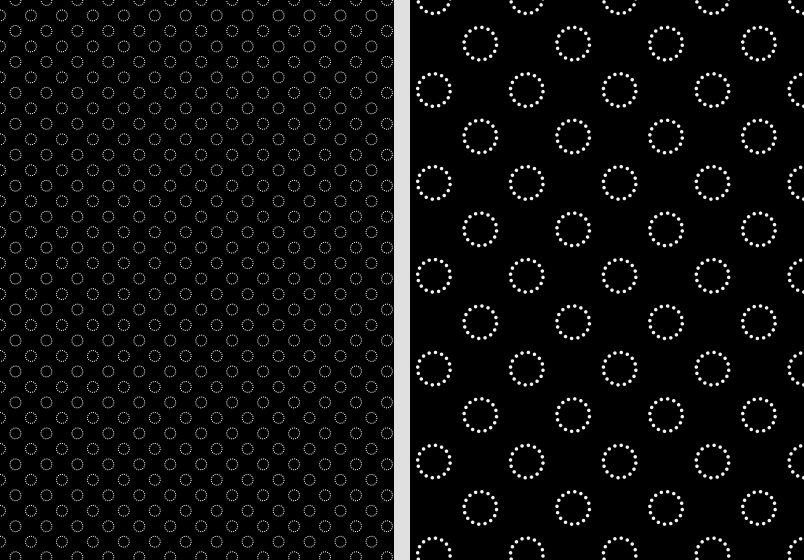
Left: the whole. Right: its middle third, enlarged.
This pattern is drawn by a WebGL 2 fragment shader. Its source:

```glsl
#version 300 es
precision highp float;

uniform vec2 u_resolution;
out vec4 fragColor;

const float PI = 3.14159265;
const float TILES_PER_WIDTH = 18.0;  // tile edges along the canvas width
const float GRID_ANGLE = PI / 4.0;   // turns the square grid into diamonds
const float RING_RADIUS = 0.248;     // in tile edges
const float DOT_RADIUS = 0.0265;     // in tile edges
const float DOT_COUNT = 16.0;
const float DOT_PHASE = 0.25;        // in dot spacings
const int SAMPLES = 4;               // per pixel side
const vec3 BACKGROUND = vec3(0.0);
const vec3 DOT_COLOR = vec3(0.96);

mat2 rotation(float angle) {
    float c = cos(angle), s = sin(angle);
    return mat2(c, s, -s, c);
}

// Signed distance to the nearest dot of a ring around the origin
float dottedRing(vec2 p) {
    float spacing = 2.0 * PI / DOT_COUNT;
    float nearest = round(atan(p.y, p.x) / spacing - DOT_PHASE);
    float angle = (nearest + DOT_PHASE) * spacing;
    return length(p - RING_RADIUS * vec2(cos(angle), sin(angle))) - DOT_RADIUS;
}

// Dot coverage at a pixel position, with the grid anchored at the top left
float dots(vec2 pixel, float edge) {
    vec2 p = vec2(pixel.x, u_resolution.y - pixel.y) / u_resolution.x;
    vec2 cell = fract(rotation(GRID_ANGLE) * p * TILES_PER_WIDTH) - 0.5;
    return clamp(0.5 - dottedRing(cell) / edge, 0.0, 1.0);
}

void main() {
    float edge = TILES_PER_WIDTH / (u_resolution.x * float(SAMPLES));

    // Average subpixel samples, since the dots are very fine
    float coverage = 0.0;
    for (int y = 0; y < SAMPLES; y++) {
        for (int x = 0; x < SAMPLES; x++) {
            vec2 offset = (vec2(x, y) + 0.5) / float(SAMPLES) - 0.5;
            coverage += dots(gl_FragCoord.xy + offset, edge);
        }
    }
    coverage /= float(SAMPLES * SAMPLES);

    fragColor = vec4(mix(BACKGROUND, DOT_COLOR, coverage), 1.0);
}
```
